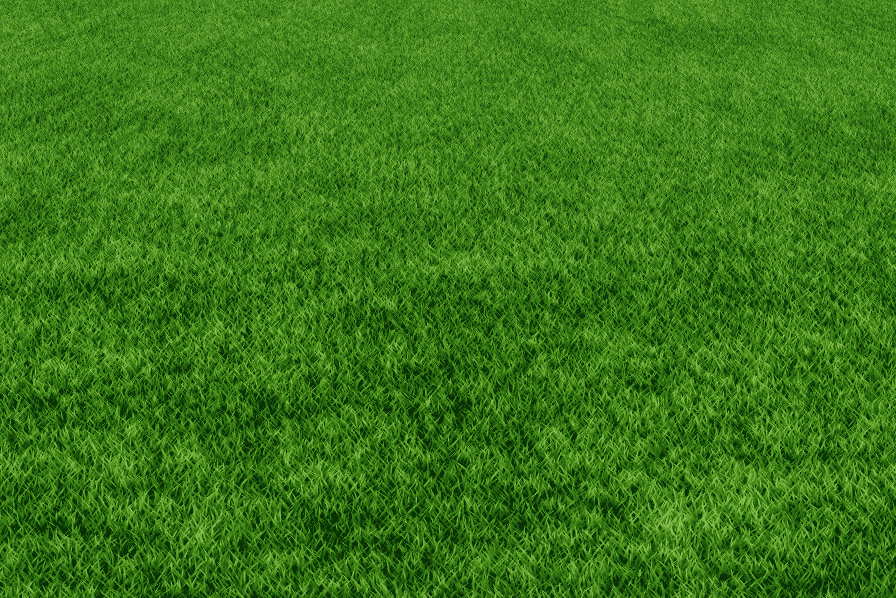
Reproduce this texture procedurally as a WebGL 1 fragment shader.

```glsl
precision highp float;
// A mown lawn seen at a low angle. Rows of curved, tapered blades are painted
// from far to near; the rows shrink towards a horizon above the frame.
// Soft noise on the ground shades tufts and hollows.
uniform vec2 u_resolution;

#define HORIZON 1.28        // height of the vanishing line, in canvas heights
#define BLADE_LENGTH 0.032  // at the lower edge
#define BLADE_WIDTH 0.066   // half width, in blade lengths
#define ROW_STEP 0.13       // row spacing, in blade lengths
#define COLUMN_STEP 0.28    // blade spacing, in blade lengths
#define LEAN 0.85           // largest sideways reach, in blade lengths
#define PATCH_CONTRAST 0.38
#define TUFT_CONTRAST 0.44
#define TONE_LOW 0.46
#define TONE_RANGE 0.68
#define CONTRAST 1.8        // spread of the tones about their mean
#define MEAN_TONE 0.67

const int ROWS = 10;
const int COLUMNS = 9;

float hash(vec2 p) {
  return fract(sin(dot(p, vec2(127.1, 311.7))) * 43758.5453);
}

float noise(vec2 p) {
  vec2 cell = floor(p);
  vec2 f = fract(p);
  f = f * f * (3.0 - 2.0 * f);
  float low = mix(hash(cell), hash(cell + vec2(1.0, 0.0)), f.x);
  float high = mix(hash(cell + vec2(0.0, 1.0)), hash(cell + 1.0), f.x);
  return mix(low, high, f.y);
}

// Grass colour from deep shade (0) through sunlit (1) to a pale glint (1.5).
vec3 grassColor(float tone) {
  float t = tone * 4.0;
  vec3 color = vec3(0.04, 0.19, 0.025);
  color = mix(color, vec3(0.12, 0.35, 0.04), clamp(t, 0.0, 1.0));
  color = mix(color, vec3(0.18, 0.44, 0.06), clamp(t - 1.0, 0.0, 1.0));
  color = mix(color, vec3(0.26, 0.52, 0.08), clamp(t - 2.0, 0.0, 1.0));
  color = mix(color, vec3(0.36, 0.61, 0.15), clamp(t - 3.0, 0.0, 1.0));
  return mix(color, vec3(0.54, 0.75, 0.32), clamp(0.5 * t - 2.0, 0.0, 1.0));
}

// Light on the ground: broad uneven patches and small tufts, around zero.
float groundLight(vec2 p, float scale) {
  vec2 ground = vec2(p.x / scale, -log(scale) * HORIZON);
  float broad = noise(ground * vec2(2.2, 8.0) + 4.0) * 0.55
              + noise(ground * vec2(7.0, 19.0) + 17.0) * 0.45;
  float tufts = noise(ground * vec2(22.0, 42.0) + 31.0) * 0.55
              + noise(ground * vec2(52.0, 80.0) + 53.0) * 0.45;
  return (broad - 0.5) * PATCH_CONTRAST + (tufts - 0.5) * TUFT_CONTRAST;
}

// Paints one blade: returns coverage in x and tone in y.
vec2 blade(vec2 p, vec2 id, float size, float pixel) {
  float along = p.y / (size * mix(0.45, 1.0, hash(id + 7.3)));
  float k = clamp(along, 0.0, 1.0);
  float reach = (hash(id + 13.1) * 2.0 - 1.0) * LEAN * size;
  float bend = mix(0.8, 1.8, hash(id + 19.7));
  float slope = reach / size;
  float across = abs(p.x - reach * pow(k, bend)) / sqrt(1.0 + slope * slope);
  float halfWidth = BLADE_WIDTH * size * (1.0 - k * k);
  float cover = clamp((halfWidth - across) / pixel + 0.5, 0.0, 1.0);
  cover *= step(0.0, along) * step(along, 1.0);
  float tone = TONE_LOW + TONE_RANGE * hash(id + 29.9);
  tone *= mix(0.5, 1.05, smoothstep(0.0, 0.75, k));
  return vec2(cover, tone);
}

void main() {
  float pixel = 1.0 / u_resolution.y;
  vec2 p = gl_FragCoord.xy * pixel;
  p.x -= 0.5 * u_resolution.x * pixel;
  float scale = 1.0 - p.y / HORIZON;

  // Rows lie at equal steps of the logarithm of the scale.
  float rowStep = ROW_STEP * BLADE_LENGTH / HORIZON;
  float farRow = floor(-log(scale) / rowStep);
  float tone = 0.2;

  for (int i = 0; i < ROWS; i++) {
    float row = farRow - float(i);
    float rowScale = exp(-row * rowStep);
    float size = BLADE_LENGTH * rowScale;
    float spacing = COLUMN_STEP * size;
    float rowBase = HORIZON * (1.0 - rowScale);
    float shift = hash(vec2(row, 3.7));
    float nearest = floor(p.x / spacing + shift);
    for (int j = 0; j < COLUMNS; j++) {
      vec2 id = vec2(nearest + float(j) - 4.0, row);
      vec2 root = vec2((id.x + hash(id) - shift) * spacing,
                       rowBase + hash(id + 41.3) * ROW_STEP * size);
      vec2 paint = blade(p - root, id, size, pixel);
      tone = mix(tone, paint.y, paint.x);
    }
  }

  // Ground light and contrast, then a brighter and slightly hazy distance.
  float distant = smoothstep(0.35, 1.0, p.y);
  tone += groundLight(p, scale) * mix(1.0, 0.65, distant);
  tone = MEAN_TONE + (tone - 0.7) * CONTRAST + 0.1 * distant;
  vec3 color = grassColor(tone);
  color = mix(color, vec3(0.31, 0.55, 0.18), 0.22 * distant);
  gl_FragColor = vec4(color, 1.0);
}
```
